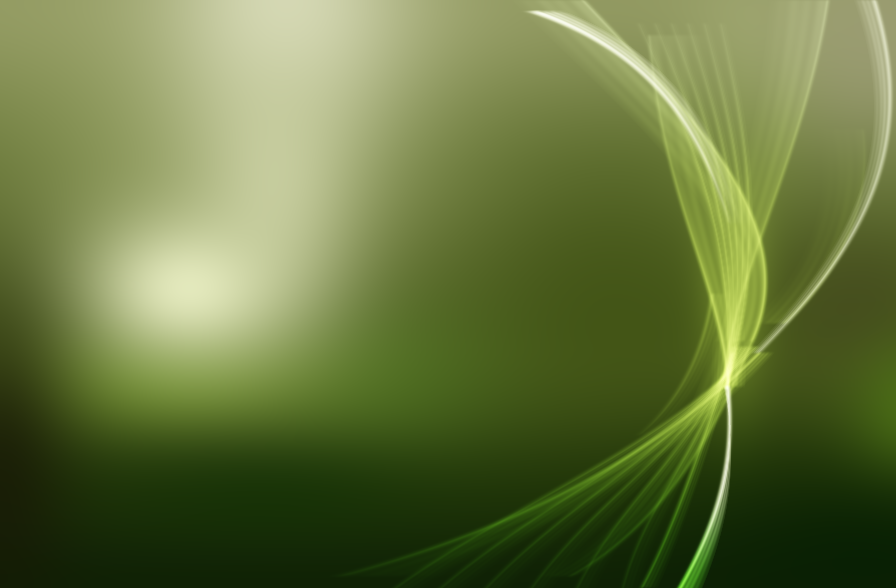
A Shadertoy shader for this background:

```glsl
// Luminous green ribbons sweeping over a soft, out-of-focus leafy backdrop.

vec2 bezier(vec2 a, vec2 b, vec2 c, vec2 d, float t) {
    float u = 1.0 - t;
    return u*u*u*a + 3.0*u*u*t*b + 3.0*u*t*t*c + t*t*t*d;
}

// Light of a veil hanging from a descending curve; width and glow run start to end.
float ribbon(vec2 p, vec2 a, vec2 b, vec2 c, vec2 d, vec2 width, vec2 glow) {
    if (p.y > a.y + 0.01 || p.y < d.y - 0.01) return 0.0;
    float lo = 0.0, hi = 1.0;
    for (int i = 0; i < 12; i++) {
        float mid = 0.5*(lo + hi);
        if (bezier(a, b, c, d, mid).y > p.y) lo = mid; else hi = mid;
    }
    float t = 0.5*(lo + hi);
    vec2 tangent = bezier(a, b, c, d, t + 0.01) - bezier(a, b, c, d, t - 0.01);
    float s = (p.x - bezier(a, b, c, d, t).x)*abs(tangent.y)/length(tangent);
    float w = mix(width.x, width.y, t);
    float side = s*sign(w);
    float f = side/max(abs(w), 0.002);
    float streaks = 0.75 + 0.25*sin(f*19.0 + t*5.0)*sin(f*8.0 - t*3.0);
    float veil = smoothstep(-0.002, 0.002, side)*pow(clamp(1.0 - f, 0.0, 1.0), 0.8)*streaks;
    float edge = exp(-s*s/0.000012);
    float ends = smoothstep(a.y + 0.004, a.y - 0.004, p.y)*smoothstep(d.y - 0.004, d.y + 0.004, p.y);
    return ends*mix(glow.x, glow.y, t)*(0.65*veil + 0.6*edge);
}

// Blend a soft elliptical patch of colour into the backdrop.
vec3 patchOf(vec3 base, vec2 uv, vec2 centre, vec2 radius, vec3 tint, float amount) {
    vec2 q = (uv - centre)/radius;
    return mix(base, tint, amount*exp(-dot(q, q)));
}

vec3 backdrop(vec2 uv) {
    vec3 col = mix(vec3(0.06, 0.13, 0.02), vec3(0.12, 0.20, 0.03), smoothstep(0.0, 0.2, uv.y));
    col = mix(col, vec3(0.28, 0.35, 0.10), smoothstep(0.15, 0.42, uv.y));
    col = mix(col, vec3(0.40, 0.46, 0.21), smoothstep(0.42, 0.78, uv.y));
    col = mix(col, vec3(0.57, 0.60, 0.38), smoothstep(0.7, 1.0, uv.y));
    // Dim edges and green undergrowth
    col = patchOf(col, uv, vec2(0.66, 0.50), vec2(0.15, 0.22), vec3(0.24, 0.31, 0.07), 0.65);
    col = patchOf(col, uv, vec2(0.43, 0.36), vec2(0.14, 0.14), vec3(0.28, 0.42, 0.11), 0.7);
    col = patchOf(col, uv, vec2(0.20, 0.36), vec2(0.17, 0.10), vec3(0.42, 0.56, 0.14), 0.75);
    col = patchOf(col, uv, vec2(0.30, 0.16), vec2(0.17, 0.09), vec3(0.06, 0.18, 0.01), 0.6);
    // Pale sunlight
    col = patchOf(col, uv, vec2(0.25, 0.75), vec2(0.24, 0.31), vec3(0.63, 0.67, 0.43), 0.7);
    col = patchOf(col, uv, vec2(0.32, 1.00), vec2(0.14, 0.24), vec3(0.86, 0.87, 0.74), 0.9);
    col = patchOf(col, uv, vec2(0.31, 0.70), vec2(0.09, 0.22), vec3(0.82, 0.84, 0.67), 0.75);
    col = patchOf(col, uv, vec2(0.21, 0.51), vec2(0.12, 0.13), vec3(0.91, 0.93, 0.76), 0.95);
    // Left and right margins
    col = patchOf(col, uv, vec2(0.00, 0.20), vec2(0.08, 0.28), vec3(0.09, 0.09, 0.02), 0.75);
    col = patchOf(col, uv, vec2(0.98, 0.92), vec2(0.13, 0.20), vec3(0.62, 0.62, 0.47), 0.75);
    col = patchOf(col, uv, vec2(0.96, 0.48), vec2(0.10, 0.14), vec3(0.26, 0.27, 0.12), 0.6);
    col = patchOf(col, uv, vec2(1.02, 0.30), vec2(0.07, 0.12), vec3(0.32, 0.48, 0.09), 0.7);
    return patchOf(col, uv, vec2(0.97, 0.07), vec2(0.20, 0.12), vec3(0.02, 0.12, 0.01), 0.7);
}

void mainImage(out vec4 fragColor, in vec2 fragCoord) {
    vec2 uv = fragCoord/iResolution.xy;
    vec2 p = uv*vec2(1.53, 1.0);
    vec3 col = backdrop(uv);

    // Broad yellow-green veils
    float light = ribbon(p, vec2(1.108, 0.94), vec2(1.131, 0.66), vec2(1.231, 0.52), vec2(1.243, 0.343), vec2(0.10, 0.03), vec2(0.25, 1.0));
    light += ribbon(p, vec2(0.996, 1.0), vec2(1.175, 0.81), vec2(1.375, 0.62), vec2(1.285, 0.42), vec2(-0.09, -0.06), vec2(0.6, 1.0));
    light += ribbon(p, vec2(1.285, 0.42), vec2(1.235, 0.30), vec2(1.155, 0.12), vec2(0.976, 0.02), vec2(-0.06, -0.03), vec2(0.7, 0.15));
    light += ribbon(p, vec2(1.414, 1.0), vec2(1.375, 0.74), vec2(1.255, 0.54), vec2(1.235, 0.34), vec2(-0.10, -0.02), vec2(0.5, 0.4));
    light += ribbon(p, vec2(1.474, 0.78), vec2(1.49, 0.66), vec2(1.44, 0.54), vec2(1.34, 0.45), vec2(-0.08, -0.04), vec2(0.05, 0.35));
    light += ribbon(p, vec2(1.295, 0.40), vec2(1.115, 0.22), vec2(0.876, 0.10), vec2(0.578, 0.02), vec2(0.02, 0.05), vec2(0.9, 0.1));
    light += ribbon(p, vec2(1.215, 0.50), vec2(1.20, 0.38), vec2(1.14, 0.30), vec2(1.09, 0.26), vec2(0.03, 0.02), vec2(0.35, 0.05));
    light += ribbon(p, vec2(1.25, 0.40), vec2(1.20, 0.25), vec2(1.15, 0.10), vec2(1.095, 0.0), vec2(0.01, 0.025), vec2(0.7, 0.5));

    // Fine threads gathered at the waist, fanning out above and below
    for (int i = 0; i < 6; i++) {
        float k = float(i)/5.0;
        light += ribbon(p, vec2(1.09 + 0.14*k, 0.96), vec2(1.17 + 0.10*k, 0.78),
                        vec2(1.26 + 0.05*k, 0.60), vec2(1.24, 0.34), vec2(0.012, 0.006), vec2(0.08, 0.55));
        light += ribbon(p, vec2(1.29 - 0.04*k, 0.41), vec2(1.12 + 0.08*k, 0.23),
                        vec2(0.88 + 0.22*k, 0.15), vec2(0.66 + 0.40*k, -0.01), vec2(0.008, 0.03), vec2(0.45, 0.12));
    }
    // Haze around the waist and the smoky top
    vec2 waist = (p - vec2(1.255, 0.53))/vec2(0.055, 0.20);
    vec2 smoke = (p - vec2(1.27, 0.88))/vec2(0.11, 0.20);
    light += 0.3*exp(-dot(waist, waist)) + 0.12*exp(-dot(smoke, smoke));
    vec3 tint = mix(vec3(0.25, 0.65, 0.06), vec3(0.85, 1.1, 0.28), smoothstep(0.05, 0.40, p.y));
    tint = mix(tint, vec3(0.85, 1.0, 0.55), smoothstep(0.65, 1.0, p.y));
    col = 1.0 - (1.0 - col)*exp(-light*tint);

    // Near-white crests
    float crest = ribbon(p, vec2(0.912, 0.98), vec2(1.116, 0.91), vec2(1.195, 0.78), vec2(1.245, 0.62), vec2(0.018, 0.035), vec2(3.2, 0.1));
    crest += ribbon(p, vec2(1.243, 0.343), vec2(1.255, 0.22), vec2(1.231, 0.12), vec2(1.155, -0.01), vec2(-0.008, 0.035), vec2(2.4, 2.2));
    crest += ribbon(p, vec2(1.494, 1.0), vec2(1.574, 0.74), vec2(1.464, 0.57), vec2(1.295, 0.40), vec2(-0.035, -0.01), vec2(1.1, 0.8));
    vec3 crestTint = mix(vec3(0.3, 0.9, 0.12), vec3(0.95, 1.0, 0.75), smoothstep(0.0, 0.2, p.y));
    col = 1.0 - (1.0 - col)*exp(-crest*crestTint);

    fragColor = vec4(clamp(col, 0.0, 1.0), 1.0);
}
```
